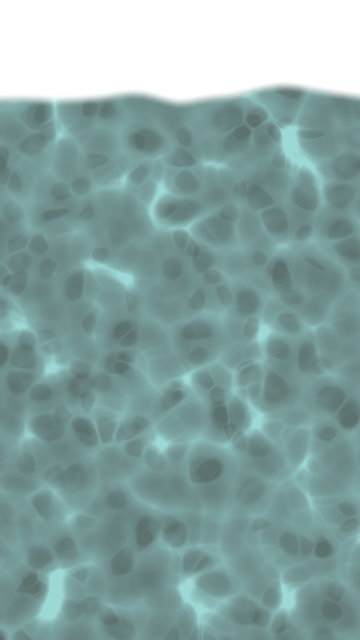
A Shadertoy shader for this texture:

```glsl
// Draws murky teal water full of soft cellular ripples below a blurred white skyline.

const vec3 SKY = vec3(1.0);
const vec3 WATER = vec3(0.467, 0.615, 0.606);     // middle tone
const vec3 TONE_STEP = vec3(0.043, 0.069, 0.069); // colour change per unit of tone
const float SURFACE = 1.500;       // water level, in canvas widths
const float SURFACE_BLUR = 0.018;
const float LARGE_CELLS = 7.0;     // cells per canvas width
const float MEDIUM_CELLS = 10.5;
const float SMALL_CELLS = 15.0;
const float RIPPLE = 5.2;          // contrast of the cell bowls
const float SOFTNESS = 18.0;       // higher gives sharper creases
const float BUBBLE_SHARE = 0.3;
const float BUBBLE_DARKNESS = 1.15;
const float GLINT = 2.3;
const float WEB = 0.65;
const float REFRACTION = 0.035;

vec3 hash3(vec2 cell) {
    vec3 q = fract(cell.xyx * vec3(0.1031, 0.1030, 0.0973));
    q += dot(q, q.yxz + 33.33);
    return fract((q.xxy + q.yzz) * q.zyx);
}

// x: soft squared distance to the cells, y: thin border web, z: dark bubble
vec3 cells(vec2 p) {
    vec2 base = floor(p);
    float nearest = 9.0, second = 9.0, sum = 0.0, id = 0.0;
    for (int j = -1; j <= 1; j++) {
        for (int i = -1; i <= 1; i++) {
            vec2 cell = base + vec2(i, j);
            vec3 rnd = hash3(cell + 57.0);
            vec2 d = cell + rnd.xy - p;
            float d2 = dot(d, d);
            sum += exp(-SOFTNESS * d2);
            if (d2 < nearest) {
                second = nearest;
                nearest = d2;
                id = rnd.z;
            } else {
                second = min(second, d2);
            }
        }
    }
    float bowl = -log(sum + 1e-7) / SOFTNESS;
    float border = sqrt(second) - sqrt(nearest);
    float web = 1.0 - smoothstep(0.0, 0.22, border);
    float bubble = step(id, BUBBLE_SHARE) * smoothstep(0.0, 0.16, border)
                 * (1.0 - smoothstep(0.28, 0.5, sqrt(nearest)));
    return vec3(bowl, web, bubble);
}

// Broad light and dark patches, about -1 to 1
float patches(vec2 p) {
    return 0.4 * sin(7.0 * p.x + 3.0 * sin(4.1 * p.y + 1.0))
         + 0.35 * sin(9.3 * p.y - 2.0 * sin(6.7 * p.x + 2.0))
         + 0.25 * sin(17.0 * p.x + 13.0 * p.y + 1.7);
}

float surfaceHeight(float x) {
    float smallHump = 0.018 * exp(-pow((x - 0.38) / 0.075, 2.0));
    float dip = 0.012 * exp(-pow((x - 0.5) / 0.06, 2.0));
    float largeHump = 0.036 * exp(-pow((x - 0.8) / 0.15, 2.0));
    return SURFACE + smallHump - dip + largeHump + 0.002 * sin(27.0 * x);
}

float waterTone(vec2 p) {
    // Bend the view through a first layer of ripples
    vec2 bend = vec2(sin(19.0 * p.y + 2.0 * sin(11.0 * p.x)),
                     sin(17.0 * p.x + 2.0 * sin(13.0 * p.y)));
    vec3 large = cells(p * LARGE_CELLS + 0.15 * bend);
    vec2 q = p + 0.008 * bend + REFRACTION * vec2(0.8, -0.6) * large.x;

    vec3 medium = cells(q * MEDIUM_CELLS + 11.3);
    vec3 small = cells(q * SMALL_CELLS + 31.7);
    float patchTone = patches(p);

    float bowls = 0.3 * large.x + 0.45 * medium.x + 0.25 * small.x;
    float tone = RIPPLE * (bowls - 0.27) + 0.35 * patchTone;

    // Dark round bubbles, then bright webs and glints where ripples meet
    tone -= BUBBLE_DARKNESS * (0.75 * medium.z + 0.6 * small.z + 0.3 * large.z);
    float lit = smoothstep(0.1, 0.55, large.x + 0.15 * patchTone);
    tone += WEB * lit * (0.6 * medium.y + 0.4 * small.y);
    tone += GLINT * smoothstep(0.14, 0.5, large.x * (medium.x + 0.4 * small.x));
    return clamp(tone, -2.4, 3.4);
}

void mainImage(out vec4 fragColor, in vec2 fragCoord) {
    vec2 p = fragCoord / iResolution.x;
    vec3 water = WATER + TONE_STEP * waterTone(p);
    float depth = surfaceHeight(p.x) - p.y;
    float sky = 1.0 - smoothstep(-SURFACE_BLUR, SURFACE_BLUR, depth);
    fragColor = vec4(mix(water, SKY, sky), 1.0);
}
```
